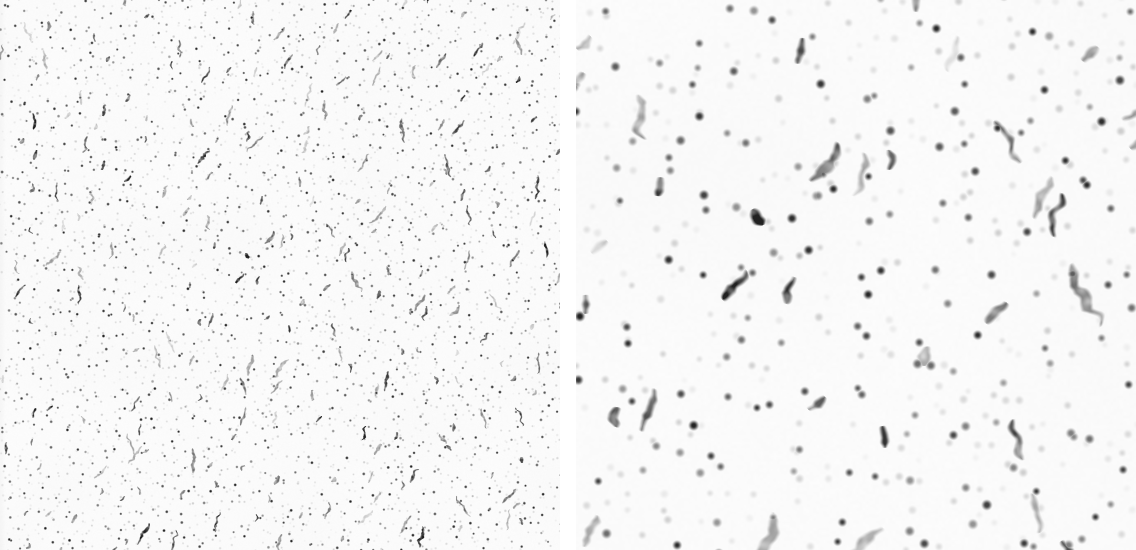
Left: the whole. Right: its middle third, enlarged.
This texture is drawn by a WebGL 1 fragment shader. Its source:

```glsl
precision highp float;
// Draws a white mineral-fibre ceiling tile with pinholes and short wavy fissures.

uniform vec2 u_resolution;

// All lengths are in canvas heights.
const vec3 PAPER = vec3(0.982);
const vec3 HOLE = vec3(0.13);
const float GRAIN = 0.008;
const float MOTTLE = 0.008;
const float SOFTNESS = 0.0016;

const float PIN_RADIUS = 0.0019;
const float PIN_CHANCE = 0.85;
const float SPECK_RADIUS = 0.0017;
const float SPECK_CHANCE = 0.6;

const float FISSURE_CELLS = 16.0;
const float FISSURE_CHANCE = 0.9;
const float FISSURE_MIN = 0.006;    // half lengths
const float FISSURE_MAX = 0.024;
const float FISSURE_WIDTH = 0.0024; // half width
const float FISSURE_WOBBLE = 0.006;
const float BACKWARD_SHARE = 0.2;   // fissures that lean left

// Sine-free hashes
float hash(vec2 p) {
  vec3 q = fract(p.xyx * 0.1031);
  q += dot(q, q.yzx + 33.33);
  return fract((q.x + q.y) * q.z);
}

vec4 hash4(vec2 p) {
  vec4 q = fract(p.xyxy * vec4(0.1031, 0.1030, 0.0973, 0.1099));
  q += dot(q, q.wzxy + 33.33);
  return fract((q.xxyz + q.yzzw) * q.zywx);
}

float noise(vec2 p) {
  vec2 i = floor(p);
  vec2 f = fract(p);
  f = f * f * (3.0 - 2.0 * f);
  return mix(mix(hash(i), hash(i + vec2(1.0, 0.0)), f.x),
             mix(hash(i + vec2(0.0, 1.0)), hash(i + 1.0), f.x), f.y);
}

float edgeWidth() {
  return max(SOFTNESS, 0.7 / u_resolution.y);
}

// Scattered round holes, one candidate per cell
float holes(vec2 p, float cells, float seed, float chance, float radius, vec2 depth) {
  vec2 home = floor(p * cells);
  float edge = edgeWidth();
  float ink = 0.0;
  for (int y = -1; y <= 1; y++) {
    for (int x = -1; x <= 1; x++) {
      vec2 cell = home + vec2(float(x), float(y));
      vec4 h = hash4(cell + seed);
      float size = radius * mix(0.8, 1.2, fract(h.w * 7.0));
      float d = length(p - (cell + h.xy) / cells);
      float disc = 1.0 - smoothstep(size - edge, size + edge, d);
      ink = max(ink, disc * mix(depth.x, depth.y, h.w) * step(h.z, chance));
    }
  }
  return ink;
}

// One tapered, wavering crack in its own frame, with its long axis along y
float crack(vec2 q, float halfLength, float width, float seed) {
  float wave = noise(vec2(q.y * 130.0 + 40.0, seed)) - 0.5;
  float ragged = mix(0.6, 1.3, noise(vec2(q.y * 300.0 + 90.0, seed + 5.0)));
  float along = q.y / halfLength;
  float taper = sqrt(max(0.0, 1.0 - along * along));
  float edge = edgeWidth();
  float size = width * ragged * taper;
  float d = abs(q.x - wave * FISSURE_WOBBLE);
  float body = 1.0 - smoothstep(size - edge, size + edge, d);
  float shade = mix(0.45, 1.1, noise(q * 240.0 + seed));
  return body * shade * smoothstep(0.0, 0.5, taper);
}

float fissures(vec2 p) {
  vec2 home = floor(p * FISSURE_CELLS);
  float ink = 0.0;
  for (int y = -1; y <= 1; y++) {
    for (int x = -1; x <= 1; x++) {
      vec2 cell = home + vec2(float(x), float(y));
      vec4 place = hash4(cell + 211.0);
      vec4 form = hash4(cell + 367.0);
      float lean = mix(-0.05, 0.85, form.x);
      if (place.w < BACKWARD_SHARE) lean = -0.6 * form.x;
      vec2 axis = vec2(sin(lean), cos(lean));
      vec2 d = p - (cell + place.xy) / FISSURE_CELLS;
      vec2 q = vec2(d.x * axis.y - d.y * axis.x, dot(d, axis));
      float halfLength = mix(FISSURE_MIN, FISSURE_MAX, form.y * form.y);
      float width = FISSURE_WIDTH * mix(0.65, 1.25, form.z);
      float depth = mix(0.2, 1.1, form.w) * step(place.z, FISSURE_CHANCE);
      ink = max(ink, depth * crack(q, halfLength, width, floor(place.w * 500.0)));
    }
  }
  return min(ink, 1.0);
}

void main() {
  vec2 p = gl_FragCoord.xy / u_resolution.y;

  // Nearly white face with faint grain
  float tone = (noise(p * 500.0) - 0.5) * GRAIN + (noise(p * 9.0) - 0.5) * MOTTLE;
  tone -= 0.02 * (1.0 - smoothstep(0.0, 0.012, p.x));

  // Pinholes, shallow specks and fissures
  float ink = holes(p, 31.0, 17.0, PIN_CHANCE, PIN_RADIUS, vec2(0.4, 1.0));
  ink = max(ink, holes(p, 25.0, 83.0, PIN_CHANCE, PIN_RADIUS, vec2(0.3, 0.95)));
  ink = max(ink, holes(p, 66.0, 139.0, SPECK_CHANCE, SPECK_RADIUS, vec2(0.03, 0.2)));
  ink = max(ink, fissures(p));

  gl_FragColor = vec4(mix(PAPER + tone, HOLE, ink), 1.0);
}
```
